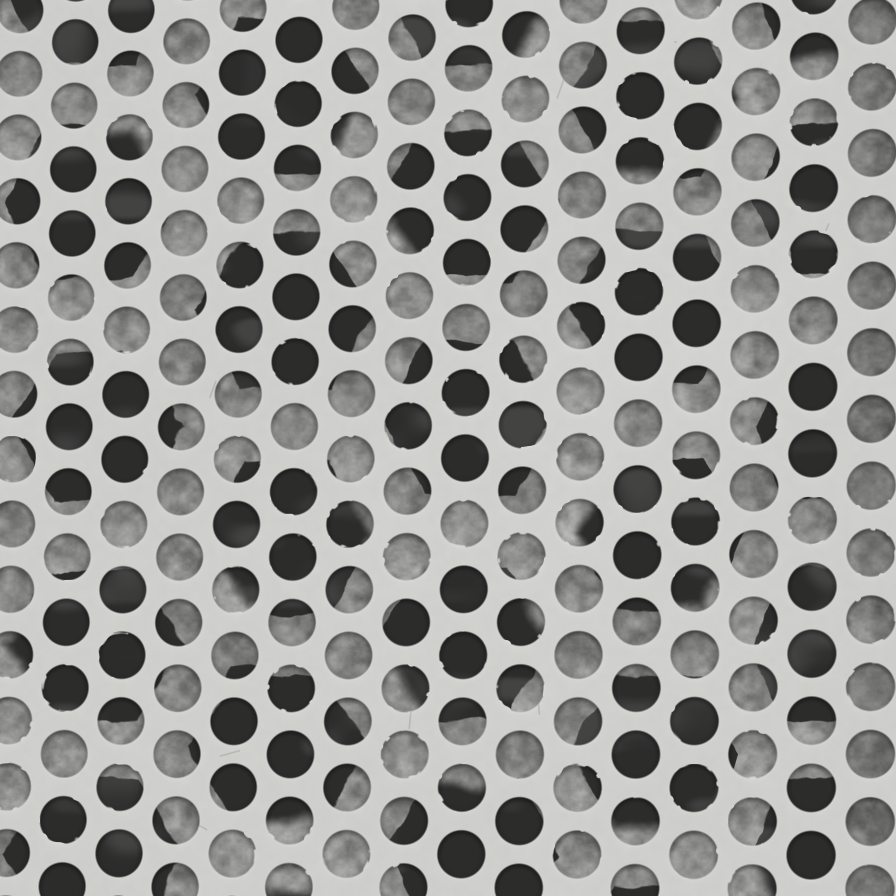
Give the GLSL for this texture, as a WebGL 2 fragment shader.

```glsl
#version 300 es
precision highp float;
// Perforated pale metal sheet with staggered round holes over a dark honeycomb backing.

#define HOLE_RADIUS 0.0264
#define HOLE_PITCH vec2(0.0634, 0.0732)
#define COLUMN_STEPS 15.0
#define ROW_STEPS 13.0
#define COMB_PITCH 0.2435
#define COMB_APOTHEM 0.0845
#define COMB_CENTER vec2(0.525, 0.529)
#define PLATE_COLOR vec3(0.812, 0.812, 0.802)
#define DARK_COLOR vec3(0.172, 0.172, 0.170)
#define WALL_LOW vec3(0.39, 0.39, 0.385)
#define WALL_HIGH vec3(0.73, 0.73, 0.72)
#define SCRATCHES 9

uniform vec2 u_resolution;
out vec4 outColor;

float hash(vec2 p) {
  return fract(sin(dot(p, vec2(127.1, 311.7))) * 43758.5453);
}

float noise(vec2 p) {
  vec2 i = floor(p), f = fract(p);
  f = f * f * (3.0 - 2.0 * f);
  float low = mix(hash(i), hash(i + vec2(1, 0)), f.x);
  float high = mix(hash(i + vec2(0, 1)), hash(i + vec2(1, 1)), f.x);
  return mix(low, high, f.y);
}

float fbm(vec2 p) {
  float sum = 0.0, amp = 0.5;
  for (int i = 0; i < 4; i++) {
    sum += amp * noise(p);
    p = p * 2.03 + 17.3;
    amp *= 0.5;
  }
  return sum / 0.9375;
}

// Column and row coordinates of the slightly skewed sheet; rows count downward.
vec2 sheetCoords(vec2 p) {
  float t = 1.0 - p.y;
  float left = 0.0228 - 0.0163 * t, right = 0.974 - 0.003 * t;
  float s = (p.x - left) / (right - left);
  s += 0.027 * s * (1.0 - s);
  float top = 0.0117 - 0.0254 * s * s, bottom = 0.952 + 0.0026 * s;
  float k = (t - top) / (bottom - top);
  float row = ROW_STEPS * k + 0.32 * k * (1.0 - k) * (1.0 - 0.5 * s);
  return vec2(COLUMN_STEPS * s, row);
}

// Offset from the nearest hole centre (xy) and that hole's column and row (zw).
vec4 nearestHole(vec2 g) {
  vec4 best = vec4(1.0);
  for (int i = 0; i < 2; i++) {
    float column = floor(g.x) + float(i);
    float stagger = 0.5 * mod(column, 2.0);
    vec2 cell = vec2(column, floor(g.y - stagger + 0.5) + stagger);
    vec2 offset = (g - cell) * HOLE_PITCH * vec2(1, -1);
    if (length(offset) < length(best.xy)) best = vec4(offset, cell);
  }
  return best;
}

// Signed distance to the dark flat-topped hexagons behind the sheet.
float honeycomb(vec2 p) {
  vec2 size = COMB_PITCH * vec2(1.7320508, 1.0);
  vec2 q = p - COMB_CENTER + 0.5 * size;
  q.x += 0.035 * smoothstep(0.78, 0.95, p.x);
  vec2 a = mod(q, size) - 0.5 * size;
  vec2 b = mod(q - 0.5 * size, size) - 0.5 * size;
  vec2 h = dot(a, a) < dot(b, b) ? a : b;
  vec2 id = floor((q - h) / size * 2.0 + 0.5);
  h = abs(h + 0.012 * (vec2(hash(id), hash(id + 7.0)) - 0.5));
  return max(h.y, 0.866 * h.x + 0.5 * h.y) - COMB_APOTHEM;
}

float segment(vec2 p, vec2 a, vec2 b) {
  vec2 v = b - a;
  return length(p - a - v * clamp(dot(p - a, v) / dot(v, v), 0.0, 1.0));
}

void main() {
  vec2 p = gl_FragCoord.xy / u_resolution;
  float px = 1.0 / min(u_resolution.x, u_resolution.y);
  float soft = max(px, 0.0013);
  vec4 hole = nearestHole(sheetCoords(p));
  vec2 local = hole.xy / HOLE_RADIUS;
  float seed = hash(hole.zw + 3.0);

  // Cloudy walls, brighter toward the lower left of each hole
  float cloud = fbm(p * 75.0 + seed * 20.0);
  float light = 0.28 + 0.95 * (cloud - 0.5) - 0.17 * dot(local, vec2(0.5, 0.85)) + 0.25 * seed;
  vec3 wall = mix(WALL_LOW, WALL_HIGH, clamp(light, 0.0, 1.0));
  wall *= 1.0 - 0.15 * smoothstep(0.92, 0.97, p.x);

  // Dark cells with ragged edges, some of them blurred or hazy
  float edge = honeycomb(p) + 0.014 * (fbm(p * 32.0) - 0.5) + 0.009 * (seed - 0.5);
  edge = max(edge, p.x - 0.942);
  float blur = mix(soft, 0.009, step(0.86, seed));
  vec3 cavity = DARK_COLOR + 0.09 * smoothstep(0.62, 0.9, noise(p * vec2(14.0, 30.0)));
  vec3 behind = mix(cavity, wall, smoothstep(-blur, blur, edge));

  // Shaded upper lip inside the hole
  float lip = smoothstep(0.72, 1.0, length(local));
  behind *= 1.0 - lip * (0.20 + 0.16 * local.y);

  // Sheet with broad shading, grain and pale rims
  float rim = length(hole.xy) - HOLE_RADIUS;
  vec3 plate = PLATE_COLOR + 0.03 * (fbm(p * 3.0) - 0.5) + 0.018 * (fbm(p * 110.0) - 0.5);
  plate += 0.035 * exp(-abs(rim) / 0.0025) * (0.5 - 0.5 * local.y);

  // Faint scratches
  for (int i = 0; i < SCRATCHES; i++) {
    vec2 start = vec2(hash(vec2(i, 1)), hash(vec2(i, 2)));
    float angle = 6.2832 * hash(vec2(i, 3));
    vec2 end = start + 0.06 * hash(vec2(i, 4)) * vec2(cos(angle), sin(angle));
    plate -= 0.09 * (1.0 - smoothstep(0.0003, 0.0003 + soft, segment(p, start, end)));
  }

  // Slightly chipped circular edge
  float chip = 0.0022 * smoothstep(0.68, 0.95, noise(p * 120.0)) * step(0.6, seed);
  float cover = smoothstep(-soft, soft, rim + chip);
  outColor = vec4(mix(behind, plate, cover), 1.0);
}
```
